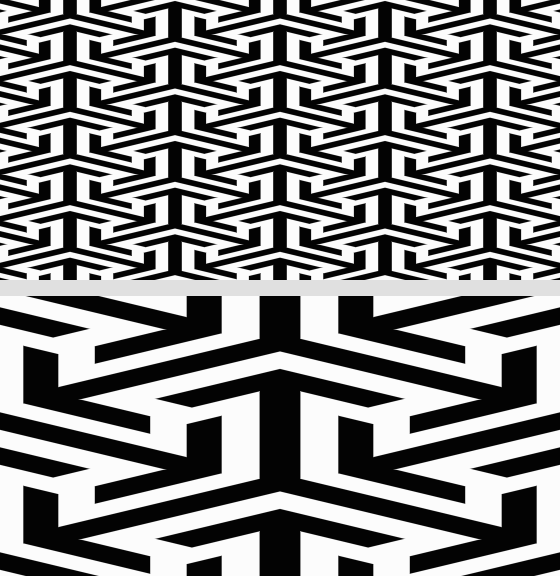
Top: the whole. Bottom: its middle third, enlarged.
A Shadertoy shader for this pattern:

```glsl
// The canvas is 576 units high; all lengths below are in these units
const float CANVAS_HEIGHT = 576.0;
const float COLUMN_SPACING = 216.0;
const float PERIOD = 96.0;
const float SLOPE = 0.24;
const vec3 INK = vec3(0.01);
const vec3 PAPER = vec3(0.99);

// Signed distance to the strip low < t < high, negative inside
float strip(float t, float low, float high) {
    return max(low - t, t - high);
}

// side: distance from the spine; depth: downward distance from the chevron top
float columnDistance(float side, float depth) {
    float tilt = inversesqrt(1.0 + SLOPE * SLOPE);

    // Long arm, reaching the hook of the next column
    float longArm = max(strip(depth, 0.0, 12.0) * tilt, side - 160.0);

    // Short arm, its end cut along the opposite slope
    float endCut = depth + 2.0 * SLOPE * side - 65.0;
    float shortArm = max(strip(depth, 24.0, 36.0), endCut) * tilt;

    // Spine, broken by the pale chevron
    float spine = max(side - 14.0, -strip(depth, 12.0, 24.0) * tilt);

    // Hook: an upright bar with a sloping foot
    float bar = max(strip(side, 40.0, 64.0), strip(depth, 46.5, 86.0) * tilt);
    float foot = max(strip(side, 40.0, 127.0), strip(depth, 74.0, 86.0) * tilt);

    return min(min(longArm, shortArm), min(spine, min(bar, foot)));
}

float patternDistance(vec2 p) {
    float firstColumn = floor(p.x / COLUMN_SPACING);
    float nearest = PERIOD;

    // The columns on either side interlock, staggered by half a period
    for (int i = 0; i < 2; i++) {
        float column = firstColumn + float(i);
        float side = abs(p.x - column * COLUMN_SPACING);
        float stagger = mod(column, 2.0) * 0.5 * PERIOD;
        float depth = p.y - SLOPE * side - 26.0 - stagger;
        depth = mod(depth + 5.0, PERIOD) - 5.0;
        nearest = min(nearest, columnDistance(side, depth));
    }
    return nearest;
}

void mainImage(out vec4 fragColor, in vec2 fragCoord) {
    float pixel = CANVAS_HEIGHT / iResolution.y;
    vec2 p = vec2(fragCoord.x - 0.5 * iResolution.x,
                  iResolution.y - fragCoord.y) * pixel;

    float paperCover = smoothstep(-0.7 * pixel, 0.7 * pixel, patternDistance(p));
    fragColor = vec4(mix(INK, PAPER, paperCover), 1.0);
}
```
